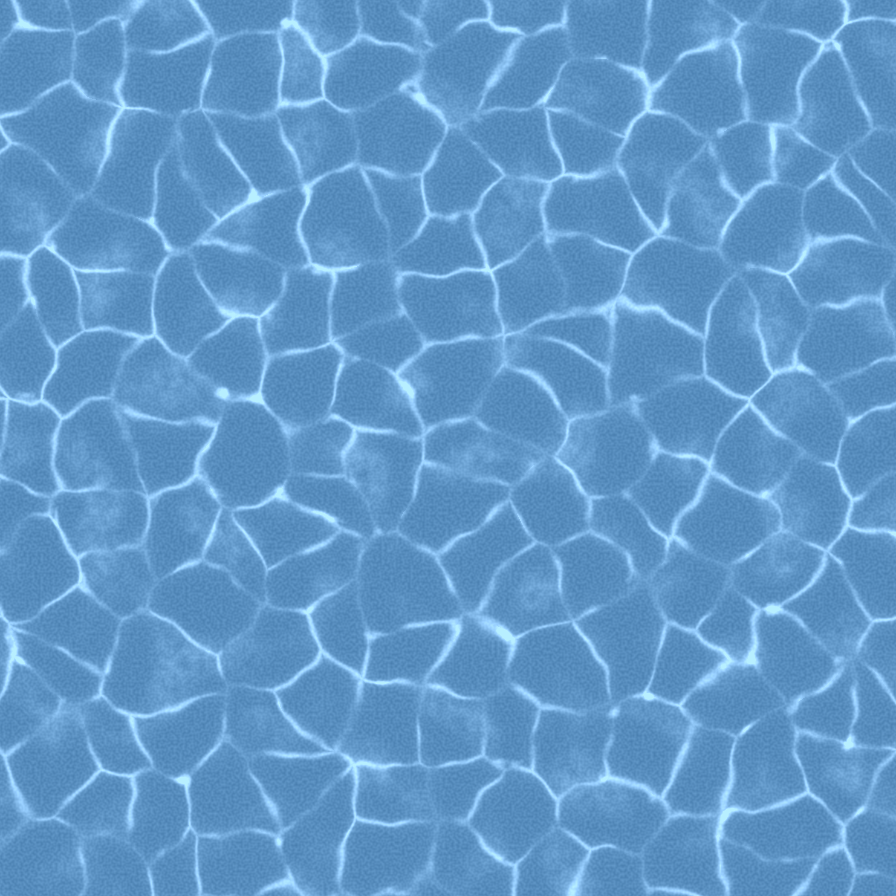
Give the GLSL for this texture, as a WebGL 1 fragment shader.

```glsl
precision highp float;
// Sunlit pool water: a net of bright caustic lines over soft blue.

uniform vec2 u_resolution;

const vec3 DEEP_BLUE = vec3(0.335, 0.546, 0.736);
const vec3 LIGHT_TINT = vec3(0.98, 1.0, 1.0);
const float CELLS = 12.6;          // cells across the canvas
const float JITTER = 0.96;         // irregularity of the cells
const float BEND = 0.30;           // large curve of the lines
const float RIPPLE = 0.10;         // small waver of the lines
const float LINE_THIN = 0.031;     // line half widths, in cells
const float LINE_WIDE = 0.052;
const float HALO_WIDTH = 0.14;
const float LINE_LIGHT = 0.275;
const float HALO_LIGHT = 0.034;
const float KNOT_LIGHT = 0.25;
const float HAZE_LIGHT = 0.078;
const float GRAIN_LIGHT = 0.075;
const float GRAIN_SCALE = 310.0;   // grains across the canvas

vec2 hash2(vec2 p) {
  vec3 q = fract(vec3(p.xyx) * vec3(0.1031, 0.1030, 0.0973));
  q += dot(q, q.yzx + 33.33);
  return fract((q.xx + q.yz) * q.zy);
}

vec2 gradient(vec2 cell) {
  float angle = 6.2832 * hash2(cell + 71.0).x;
  return vec2(cos(angle), sin(angle));
}

float gradientNoise(vec2 p) {
  vec2 i = floor(p), f = fract(p);
  vec2 u = f * f * f * (f * (f * 6.0 - 15.0) + 10.0);
  vec2 e = vec2(1.0, 0.0);
  float low = mix(dot(gradient(i), f),
                  dot(gradient(i + e), f - e), u.x);
  float high = mix(dot(gradient(i + e.yx), f - e.yx),
                   dot(gradient(i + 1.0), f - 1.0), u.x);
  return mix(low, high, u.y);
}

vec2 noisePair(vec2 p) {
  return vec2(gradientNoise(p), gradientNoise(p + 47.3));
}

vec2 cellPoint(vec2 cell) {
  return cell + 0.5 + JITTER * (hash2(cell + 13.0) - 0.5);
}

// x: narrow line light, y: wide halo that adds up where cell borders meet.
vec2 borderLight(vec2 p, float lineWidth) {
  vec2 home = floor(p), nearest = home, toNearest = vec2(0.0);
  float best = 9.0;
  for (int y = -1; y <= 1; y++) {
    for (int x = -1; x <= 1; x++) {
      vec2 cell = home + vec2(float(x), float(y));
      vec2 r = cellPoint(cell) - p;
      if (dot(r, r) < best) {
        best = dot(r, r);
        nearest = cell;
        toNearest = r;
      }
    }
  }
  float halo = 0.0, closest = 9.0;
  for (int y = -2; y <= 2; y++) {
    for (int x = -2; x <= 2; x++) {
      if (x == 0 && y == 0) continue;
      vec2 r = cellPoint(nearest + vec2(float(x), float(y))) - p;
      float d = dot(0.5 * (r + toNearest), normalize(r - toNearest));
      closest = min(closest, d);
      halo += exp(-d * d / (HALO_WIDTH * HALO_WIDTH));
    }
  }
  float line = exp(-closest * closest / (lineWidth * lineWidth));
  return vec2(line, min(halo, 2.2));
}

void main() {
  vec2 uv = gl_FragCoord.xy / min(u_resolution.x, u_resolution.y);
  vec2 p = uv * CELLS + 20.0;

  // Bent cell borders, with strength and width drifting along them.
  vec2 bent = p + BEND * noisePair(p * 0.85) + RIPPLE * noisePair(p * 2.6);
  float drift = gradientNoise(p * 1.1 + 5.7)
              + 0.5 * gradientNoise(p * 3.3 + 11.9);
  float strength = mix(0.14, 1.0, smoothstep(-0.38, 0.32, drift));
  float swell = smoothstep(-0.4, 0.4, gradientNoise(p * 1.9 + 91.2));
  vec2 border = borderLight(bent, mix(LINE_THIN, LINE_WIDE, swell));

  // Small bright knots near the lines and wispy haze between them.
  float wisp = 1.0 + 1.1 * gradientNoise(p * 3.3 + 31.0)
             + 1.0 * gradientNoise(p * 7.5 + 3.0);
  float knot = smoothstep(0.16, 0.55, gradientNoise(p * 2.9 + 63.0))
             * smoothstep(0.7, 1.7, border.y) * wisp;
  float haze = smoothstep(0.0, 0.55, gradientNoise(p * 1.05 + 17.0)) * wisp;
  float grain = gradientNoise(uv * GRAIN_SCALE + 7.0);

  float light = LINE_LIGHT * strength * border.x
              + HALO_LIGHT * mix(0.4, 1.0, strength) * border.y
              + KNOT_LIGHT * knot + HAZE_LIGHT * haze
              + GRAIN_LIGHT * grain;
  light = min(light, 0.39);
  gl_FragColor = vec4(min(DEEP_BLUE + light * LIGHT_TINT, 1.0), 1.0);
}
```
